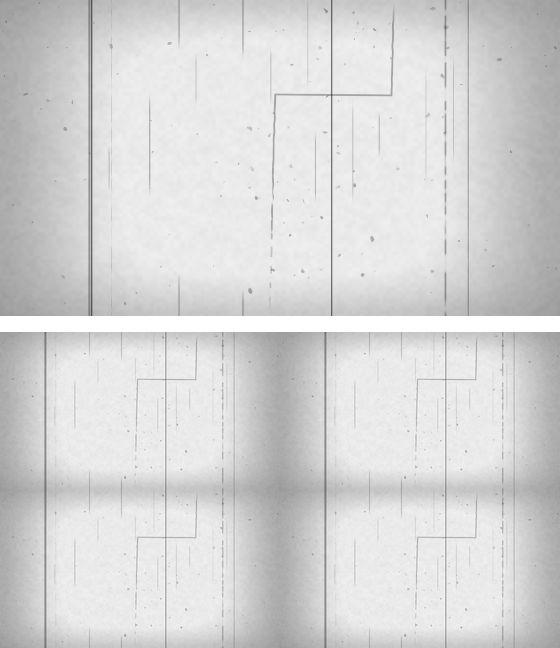
Top, the tile; bottom, the same tile 2 across and 2 down.
Write a Shadertoy shader that draws this texture.

```glsl
// Worn film leader: pale mottled paper, dark vignette, vertical scratches, a stepped hair and dust.

const vec3 PAPER = vec3(0.918);
const float MOTTLE = 0.045;            // contrast of the paper grain
const float VIGNETTE_DEPTH = 0.35;
const float VIGNETTE_RATE = 5.9;
const float VIGNETTE_START = 0.03;
const vec2 VIGNETTE_WEIGHT = vec2(0.26, 0.13);
const float EDGE_ROUNDING = 0.035;     // levels the vignette where tiles meet
const int SHORT_SCRATCHES = 12;
const float HAIR_WIDTH = 0.0028;
const float HAIR_DARKNESS = 0.30;

// Full-height scratches: x, half width, darkness, how broken
const int LONG_SCRATCHES = 7;
const vec4 SCRATCH[LONG_SCRATCHES] = vec4[LONG_SCRATCHES](
    vec4(0.159, 0.0011, 0.62, 0.0),
    vec4(0.164, 0.0012, 0.90, 0.0),
    vec4(0.1615, 0.0040, 0.14, 0.0),
    vec4(0.199, 0.0012, 0.14, 0.8),
    vec4(0.5925, 0.0012, 0.90, 0.0),
    vec4(0.7955, 0.0028, 0.32, 0.9),
    vec4(0.836, 0.0012, 0.45, 0.2));

float hash(vec2 p) {
    return fract(sin(dot(p, vec2(127.1, 311.7))) * 43758.5);
}

// Value noise that repeats over the unit square
float noise(vec2 uv, vec2 cells) {
    vec2 p = uv * cells;
    vec2 i = floor(p), f = fract(p);
    f = f * f * (3.0 - 2.0 * f);
    vec2 a = mod(i, cells), b = mod(i + 1.0, cells);
    return mix(mix(hash(a), hash(vec2(b.x, a.y)), f.x),
               mix(hash(vec2(a.x, b.y)), hash(b), f.x), f.y);
}

// Shortest distance on a wrapping axis
float wrapDistance(float a, float b) {
    return abs(fract(a - b + 0.5) - 0.5);
}

// Share of a pixel covered by a line, exact even when thinner than the pixel
float lineCover(float d, float halfWidth, float px) {
    return max(min(halfWidth, d + 0.5 * px) - max(-halfWidth, d - 0.5 * px), 0.0) / px;
}

float segmentDistance(vec2 p, vec2 a, vec2 b) {
    vec2 pa = p - a, ba = b - a;
    return length(pa - ba * clamp(dot(pa, ba) / dot(ba, ba), 0.0, 1.0));
}

float vignette(vec2 uv) {
    vec2 inset = 1.0 - 2.0 * abs(uv - 0.5);
    vec2 d = 1.012 - sqrt(inset * inset + EDGE_ROUNDING * EDGE_ROUNDING);
    d = max(d, 0.0);
    float t = dot(VIGNETTE_WEIGHT, vec2(pow(d.x, 4.0), pow(d.y, 5.0)));
    return VIGNETTE_DEPTH * (1.0 - exp(-VIGNETTE_RATE * max(t - VIGNETTE_START, 0.0)));
}

// One ragged fleck in some cells of a grid
float flecks(vec2 uv, vec2 grid, float chance, float size) {
    vec2 cell = floor(uv * grid);
    vec2 p = fract(uv * grid) - 0.5;
    p -= 0.5 * (vec2(hash(cell + 3.7), hash(cell + 9.2)) - 0.5);
    float angle = 6.283 * hash(cell + 5.1);
    p = mat2(cos(angle), sin(angle), -sin(angle), cos(angle)) * p;
    float ragged = 0.14 * (noise(uv, grid * 8.0) - 0.5);
    float radius = size * mix(0.35, 1.0, hash(cell + 1.3));
    float d = length(p * vec2(1.0, mix(1.0, 2.2, hash(cell + 7.9)))) + ragged - radius;
    float present = step(hash(cell + 0.5), chance);
    return present * mix(0.12, 0.32, hash(cell + 2.4)) * (1.0 - smoothstep(-0.05, 0.05, d));
}

float scratches(vec2 uv, float aspect, float px) {
    float light = 1.0;
    for (int i = 0; i < LONG_SCRATCHES; i++) {
        vec4 s = SCRATCH[i];
        float gaps = smoothstep(0.2, 0.65, noise(vec2(s.x, uv.y), vec2(64.0, 48.0)));
        float cover = lineCover(wrapDistance(uv.x, s.x) * aspect, s.y, px);
        light *= 1.0 - s.z * cover * mix(1.0, gaps, s.w);
    }
    for (int i = 0; i < SHORT_SCRATCHES; i++) {
        float n = float(i);
        float x = mix(0.18, 0.82, (n + hash(vec2(n, 1.0))) / float(SHORT_SCRATCHES));
        float y = mix(0.4, 1.0, hash(vec2(n, 2.0)));
        float reach = mix(0.06, 0.21, hash(vec2(n, 3.0)));
        float fade = 1.0 - smoothstep(0.6 * reach, reach, wrapDistance(uv.y, y));
        float cover = lineCover(wrapDistance(uv.x, x) * aspect, 0.0012, px);
        light *= 1.0 - mix(0.12, 0.5, hash(vec2(n, 4.0))) * cover * fade;
    }
    return light;
}

// Stepped hair, solid above and crumbling below, faded before the tile edge
float hair(vec2 uv, float aspect, float px) {
    vec2 scale = vec2(aspect, 1.0);
    vec2 top = vec2(0.703, 1.0) * scale, outer = vec2(0.699, 0.698) * scale;
    vec2 inner = vec2(0.491, 0.701) * scale, bottom = vec2(0.482, 0.0) * scale;
    vec2 p = uv * scale + vec2(0.003 * (noise(uv, vec2(32.0, 48.0)) - 0.5), 0.0);
    float d = min(segmentDistance(p, top, outer),
              min(segmentDistance(p, outer, inner), segmentDistance(p, inner, bottom)));
    float soft = max(0.6 * px, 0.0016);
    float cover = 1.0 - smoothstep(HAIR_WIDTH - soft, HAIR_WIDTH + soft, d);
    float gaps = smoothstep(0.25, 0.6, noise(uv, vec2(128.0, 72.0)));
    gaps *= mix(0.55, 1.0, smoothstep(0.2, 0.32, uv.y));
    float ends = smoothstep(0.0, 0.08, uv.y) * (1.0 - smoothstep(0.92, 1.0, uv.y));
    return HAIR_DARKNESS * cover * ends * mix(gaps, 1.0, smoothstep(0.4, 0.52, uv.y));
}

void mainImage(out vec4 fragColor, in vec2 fragCoord) {
    vec2 uv = fragCoord / iResolution.xy;
    float aspect = iResolution.x / iResolution.y;
    float px = 1.0 / iResolution.y;

    // Paper and vignette
    float grain = 0.4 * noise(uv, vec2(64.0, 36.0)) + 0.6 * noise(uv, vec2(144.0, 81.0)) - 0.5;
    vec3 color = PAPER - vignette(uv) + MOTTLE * grain;

    // Dust, densest right of the centre
    float crowd = 1.0 - smoothstep(0.08, 0.26, wrapDistance(uv.x, 0.64));
    color *= 1.0 - flecks(uv, vec2(32.0, 18.0), mix(0.04, 0.2, crowd), 0.15);
    color *= 1.0 - 0.7 * flecks(uv, vec2(64.0, 36.0), 0.04, 0.17);

    // Hair and scratches
    color *= 1.0 - hair(uv, aspect, px);
    color *= scratches(uv, aspect, px);
    fragColor = vec4(clamp(color, 0.0, 1.0), 1.0);
}
```
